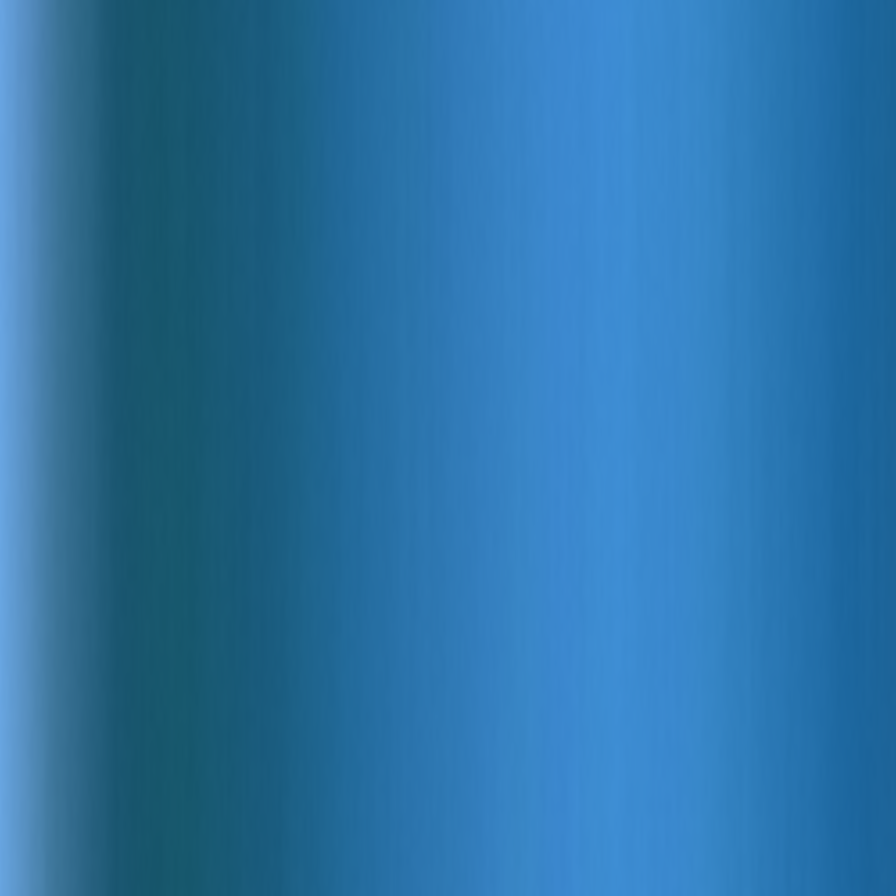
Reproduce this texture procedurally as a WebGL 1 fragment shader.

```glsl
precision highp float;
// Brushed blue metal with soft vertical bands of light and fine streaks.
uniform vec2 u_resolution;

float hash(vec2 p) {
  return fract(sin(dot(p, vec2(127.1, 311.7))) * 43758.5453);
}

float noise(vec2 p) {
  vec2 i = floor(p), f = fract(p);
  f = f * f * (3.0 - 2.0 * f);
  return mix(mix(hash(i), hash(i + vec2(1.0, 0.0)), f.x),
             mix(hash(i + vec2(0.0, 1.0)), hash(i + 1.0), f.x), f.y);
}

// Blends towards the next colour between two horizontal positions.
vec3 blend(vec3 color, vec3 next, float start, float end, float x) {
  return mix(color, next, clamp((x - start) / (end - start), 0.0, 1.0));
}

vec3 sheen(float x) {
  // Pale rim falling into the dark teal band
  vec3 c = vec3(0.41, 0.65, 0.89);
  c = blend(c, vec3(0.34, 0.56, 0.76), 0.0, 0.028, x);
  c = blend(c, vec3(0.23, 0.45, 0.59), 0.028, 0.065, x);
  c = blend(c, vec3(0.10, 0.335, 0.44), 0.065, 0.13, x);
  c = blend(c, vec3(0.09, 0.34, 0.43), 0.13, 0.20, x);
  // Slow rise to the broad highlight
  c = blend(c, vec3(0.10, 0.36, 0.49), 0.20, 0.30, x);
  c = blend(c, vec3(0.135, 0.42, 0.61), 0.30, 0.39, x);
  c = blend(c, vec3(0.185, 0.475, 0.71), 0.39, 0.50, x);
  c = blend(c, vec3(0.225, 0.525, 0.785), 0.50, 0.59, x);
  c = blend(c, vec3(0.24, 0.55, 0.83), 0.59, 0.69, x);
  // Descent into the deeper blue edge
  c = blend(c, vec3(0.22, 0.53, 0.79), 0.69, 0.78, x);
  c = blend(c, vec3(0.155, 0.46, 0.69), 0.78, 0.88, x);
  c = blend(c, vec3(0.11, 0.405, 0.62), 0.88, 0.95, x);
  return blend(c, vec3(0.11, 0.39, 0.59), 0.95, 1.0, x);
}

void main() {
  vec2 uv = gl_FragCoord.xy / u_resolution;
  vec3 color = sheen(uv.x);

  // Long brushed streaks, from broad to hair-thin
  float streaks = 0.0;
  float frequency = 60.0, weight = 0.5;
  for (int i = 0; i < 3; i++) {
    streaks += weight * (noise(vec2(uv.x * frequency, uv.y * 2.5 + float(i) * 17.0)) - 0.5);
    frequency *= 2.2;
    weight *= 0.8;
  }
  color += streaks * vec3(0.014, 0.018, 0.022);

  // Gentle hue drift between blue and teal
  float drift = noise(vec2(uv.x * 24.0 + 5.0, uv.y * 0.8)) - 0.5;
  color += drift * vec3(0.003, -0.008, 0.016);

  // Faint short grain
  color += (noise(uv * vec2(250.0, 50.0)) - 0.5) * 0.008;

  gl_FragColor = vec4(color, 1.0);
}
```
